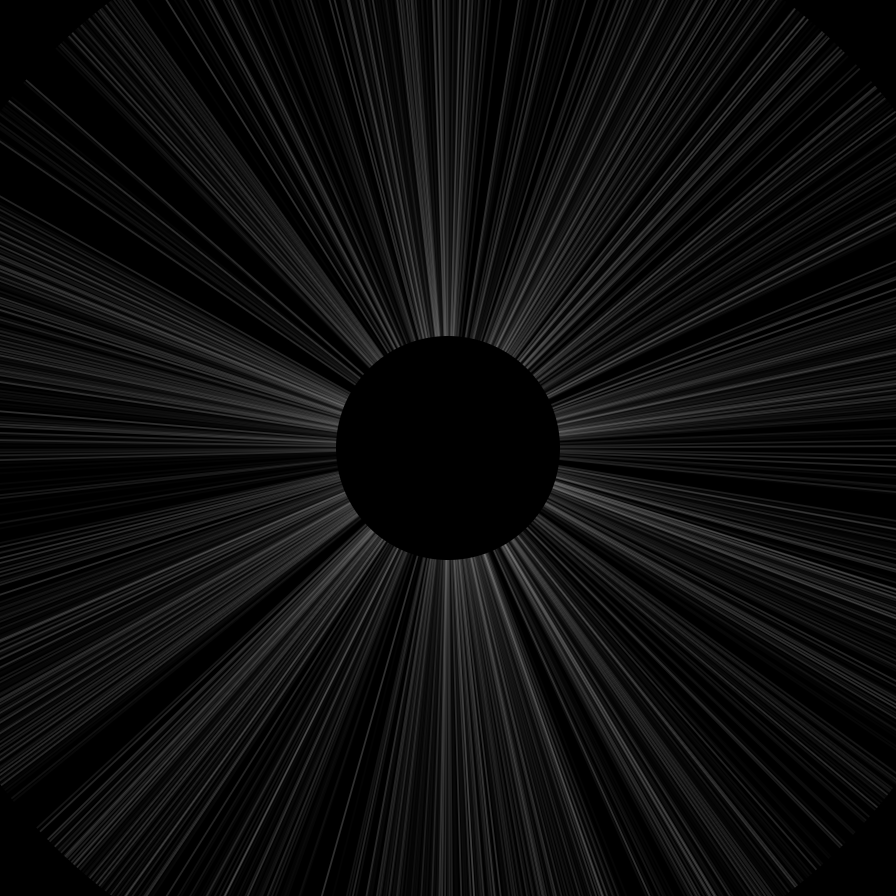
Write a Shadertoy shader that draws this background.

```glsl
// Fine grey rays bursting outward from a black disc on a black ground.

const float TAU = 6.2831853;
const float INNER_RADIUS = 0.125;
const float OUTER_RADIUS = 0.625;
const float RAY_COUNT = 1400.0;
const float RAY_HALF_WIDTH = 0.001;
const int NEIGHBOURS = 5;
const vec3 RAY_COLOR = vec3(1.0);
const vec3 GROUND_COLOR = vec3(0.0);

// Sine-free hash of a cell index and a seed.
float hash(float cell, float seed) {
    vec3 p = fract(vec3(cell, seed, cell) * vec3(0.1031, 0.1030, 0.0973));
    p += dot(p, p.yzx + 33.33);
    return fract((p.x + p.y) * p.z);
}

// Value noise around the circle; turn runs from 0 to 1 and wraps.
float ringNoise(float turn, float knots, float seed) {
    float x = fract(turn) * knots;
    float knot = floor(x);
    float blend = smoothstep(0.0, 1.0, x - knot);
    return mix(hash(knot, seed), hash(mod(knot + 1.0, knots), seed), blend);
}

// Chance that a ray exists: makes dense bundles and dark gaps.
float rayDensity(float turn) {
    float bundles = mix(ringNoise(turn, 44.0, 3.0), ringNoise(turn, 130.0, 8.0), 0.4);
    return smoothstep(0.0, 0.65, bundles);
}

// Soft coverage of a band, given the distance to its centre line.
float bandCoverage(float dist, float halfWidth, float pixel) {
    return clamp(0.5 + (halfWidth - dist) / pixel, 0.0, 1.0);
}

// Blend the thin translucent rays whose cells lie near this angle.
float rayLight(float turn, float radius, float pixel) {
    float position = turn * RAY_COUNT;
    float arcPerCell = radius * TAU / RAY_COUNT;
    float home = floor(position);
    float light = 0.0;
    for (int i = -NEIGHBOURS; i <= NEIGHBOURS; i++) {
        float cell = home + float(i);
        float id = mod(cell, RAY_COUNT);
        float center = cell + hash(id, 1.0);
        float present = step(hash(id, 5.0), rayDensity(id / RAY_COUNT));
        float strength = hash(id, 9.0);
        float alpha = 0.015 + 0.165 * strength * strength;
        float dist = abs(position - center) * arcPerCell;
        float coverage = bandCoverage(dist, RAY_HALF_WIDTH, pixel);
        light = mix(light, 1.0, present * alpha * coverage);
    }
    return light;
}

// Antialiased ring between two radii.
float ringMask(float radius, float inner, float outer, float pixel) {
    float outsideInner = clamp(0.5 + (radius - inner) / pixel, 0.0, 1.0);
    float insideOuter = clamp(0.5 + (outer - radius) / pixel, 0.0, 1.0);
    return outsideInner * insideOuter;
}

void mainImage(out vec4 fragColor, in vec2 fragCoord) {
    float pixel = 1.0 / min(iResolution.x, iResolution.y);
    vec2 p = (fragCoord - 0.5 * iResolution.xy) * pixel;
    float radius = length(p);
    float turn = fract(atan(p.y, p.x + 1e-6) / TAU);

    float light = rayLight(turn, radius, pixel);
    light *= ringMask(radius, INNER_RADIUS, OUTER_RADIUS, pixel);
    fragColor = vec4(mix(GROUND_COLOR, RAY_COLOR, light), 1.0);
}
```
